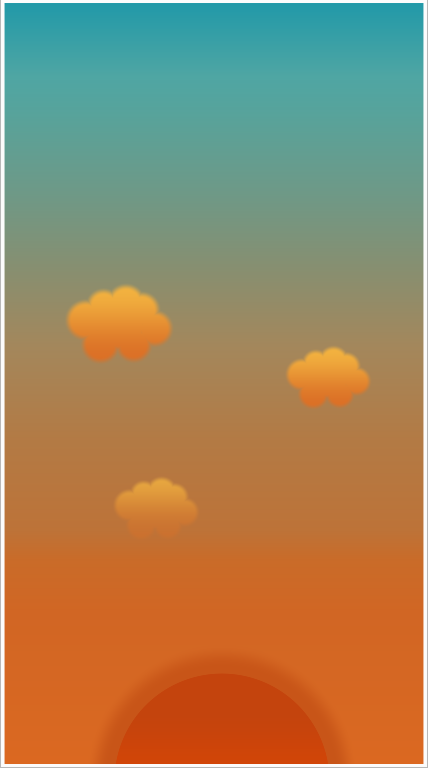
This background is drawn by a Shadertoy shader. Its source:

```glsl
// A framed sunset sky: a vertical gradient from teal to orange, a low sun
// with a soft halo, and three blurred clouds built as unions of circles.
// Lengths are in canvas heights, with the origin at the lower left.

#define FRAME_SIDE 0.0059
#define FRAME_TOP 0.0040
#define FRAME_BASE 0.0052
#define HAIRLINE 0.0014
#define SUN_CENTRE vec2(0.289, -0.017)
#define SUN_RADIUS 0.140
#define HALO_RADIUS 0.164
#define HALO_BLUR 0.014
#define CLOUD_BLUR 0.075
#define CLOUD_TOP vec3(0.95, 0.70, 0.25)
#define CLOUD_BASE vec3(0.86, 0.44, 0.15)

// Sky stops: colour, then depth below the top edge
const vec4 SKY[11] = vec4[11](
    vec4(0.13, 0.60, 0.66, 0.004), vec4(0.31, 0.65, 0.64, 0.10),
    vec4(0.34, 0.64, 0.61, 0.145), vec4(0.43, 0.60, 0.53, 0.25),
    vec4(0.53, 0.56, 0.44, 0.35),  vec4(0.64, 0.53, 0.36, 0.45),
    vec4(0.70, 0.48, 0.27, 0.57),  vec4(0.74, 0.45, 0.22, 0.69),
    vec4(0.79, 0.42, 0.16, 0.73),  vec4(0.82, 0.40, 0.14, 0.80),
    vec4(0.86, 0.41, 0.13, 1.0));

// Cloud lobes: centre and radius, in half cloud widths
const vec3 LOBES[8] = vec3[8](
    vec3(-0.65, 0.06, 0.35), vec3(-0.31, 0.33, 0.29),
    vec3(0.12, 0.38, 0.33),  vec3(0.42, 0.25, 0.31),
    vec3(0.67, -0.10, 0.31), vec3(-0.37, -0.40, 0.33),
    vec3(0.27, -0.40, 0.31), vec3(0.0, 0.0, 0.50));

// Clouds: centre, half width, opacity at the base
const vec4 CLOUDS[3] = vec4[3](
    vec4(0.156, 0.579, 0.0677, 1.0),
    vec4(0.428, 0.509, 0.0537, 1.0),
    vec4(0.204, 0.3385, 0.0540, 0.42));

vec3 skyColour(float depth) {
    vec3 colour = SKY[0].rgb;
    for (int i = 1; i < 11; i++) {
        float blend = (depth - SKY[i - 1].w) / (SKY[i].w - SKY[i - 1].w);
        colour = mix(colour, SKY[i].rgb, clamp(blend, 0.0, 1.0));
    }
    return colour;
}

float cloudDistance(vec2 q) {
    float d = 10.0;
    for (int i = 0; i < 8; i++)
        d = min(d, length(q - LOBES[i].xy) - LOBES[i].z);
    return d;
}

vec3 addCloud(vec3 colour, vec2 p, vec4 cloud) {
    vec2 q = (p - cloud.xy) / cloud.z;
    float cover = 1.0 - smoothstep(-CLOUD_BLUR, CLOUD_BLUR, cloudDistance(q));
    float height = smoothstep(-0.70, 0.75, q.y);
    float opacity = mix(cloud.w, min(1.0, cloud.w + 0.38), height);
    return mix(colour, mix(CLOUD_BASE, CLOUD_TOP, height), cover * opacity);
}

// Coverage of a shape whose signed distance is d
float fill(float d, float pixel) {
    return 1.0 - smoothstep(-0.5 * pixel, 0.5 * pixel, d);
}

void mainImage(out vec4 fragColor, in vec2 fragCoord) {
    float pixel = 1.0 / iResolution.y;
    vec2 p = fragCoord * pixel;
    float width = iResolution.x * pixel;

    vec3 colour = skyColour(1.0 - p.y);

    // Halo and sun disc
    float sunDistance = length(p - SUN_CENTRE);
    float halo = 1.0 - smoothstep(HALO_RADIUS - HALO_BLUR,
                                  HALO_RADIUS + HALO_BLUR, sunDistance);
    colour = mix(colour, vec3(0.785, 0.335, 0.095), halo);
    vec3 sunColour = mix(vec3(0.82, 0.27, 0.03), vec3(0.77, 0.265, 0.05),
                         smoothstep(0.0, 0.07, p.y));
    colour = mix(colour, sunColour, fill(sunDistance - SUN_RADIUS, pixel));

    for (int i = 0; i < 3; i++)
        colour = addCloud(colour, p, CLOUDS[i]);

    // White frame with a grey hairline on the sides and base
    float side = min(p.x, width - p.x);
    float outside = max(FRAME_SIDE - side,
                        max(FRAME_BASE - p.y, FRAME_TOP - (1.0 - p.y)));
    vec3 frame = mix(vec3(0.99), vec3(0.72),
                     fill(min(side, p.y) - HAIRLINE, pixel));
    colour = mix(frame, colour, fill(outside, pixel));

    fragColor = vec4(colour, 1.0);
}
```
